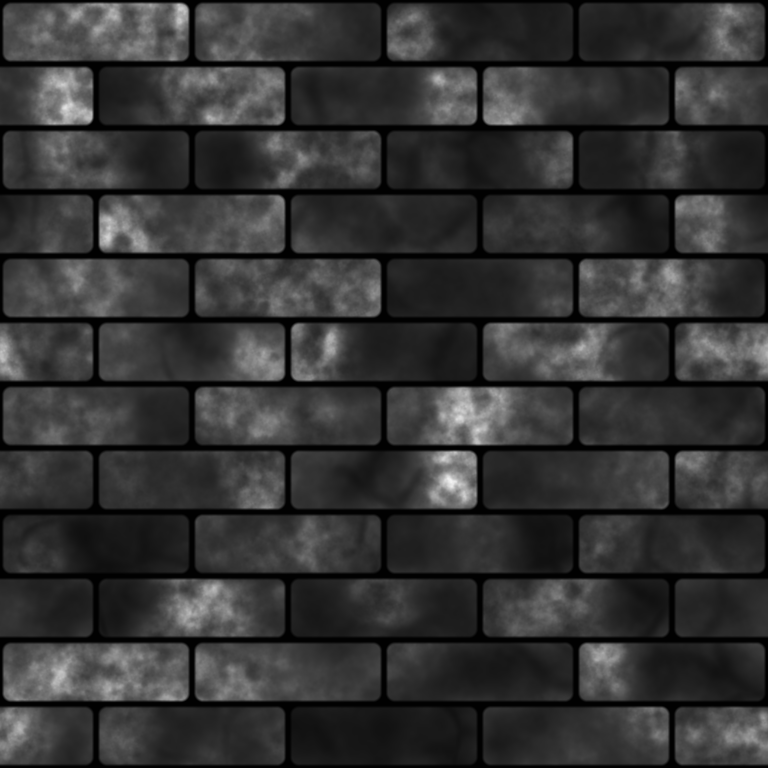
Reproduce this texture procedurally as a WebGL 2 fragment shader.

```glsl
#version 300 es
precision highp float;
// Dark grey brick wall in running bond, with cloudy, faintly creased faces and black joints.

#define BRICKS vec2(4.0, 12.0)   // repeats across and down
#define JOINT 0.0078             // joint width
#define CORNER 0.0105            // corner radius
#define SOFTNESS 0.0024          // half width of the edge fade
#define BASE_GREY 0.222
#define MORTAR_GREY 0.004
#define BRICK_VARIATION 0.42     // tone range between bricks
#define CLOUD_CONTRAST 2.5
#define GRAIN_CONTRAST 1.5
#define CLOUD_SCALE 11.0
#define CREASE_SCALE 11.0
#define CREASE_DEPTH 0.26

uniform vec2 u_resolution;
out vec4 fragColor;

vec2 hash2(vec2 p) {
    vec3 q = fract(p.xyx * vec3(0.1031, 0.1030, 0.0973));
    q += dot(q, q.yzx + 33.33);
    return fract((q.xx + q.yz) * q.zy);
}

float valueNoise(vec2 p) {
    vec2 cell = floor(p), f = fract(p);
    f = f * f * f * (f * (f * 6.0 - 15.0) + 10.0);
    float low = mix(hash2(cell).x, hash2(cell + vec2(1, 0)).x, f.x);
    float high = mix(hash2(cell + vec2(0, 1)).x, hash2(cell + vec2(1, 1)).x, f.x);
    return mix(low, high, f.y);
}

float fbm(vec2 p) {
    float sum = 0.0, weight = 0.5;
    for (int i = 0; i < 4; i++) {
        sum += weight * valueNoise(p);
        p = mat2(1.6, 1.2, -1.2, 1.6) * p + 17.3;
        weight *= 0.5;
    }
    return sum / 0.9375;
}

// Gap between the nearest and second nearest cell point: zero on cell borders.
float cellBorder(vec2 p) {
    vec2 cell = floor(p);
    float nearest = 9.0, second = 9.0;
    for (int y = -1; y <= 1; y++) {
        for (int x = -1; x <= 1; x++) {
            vec2 neighbour = cell + vec2(x, y);
            float d = length(neighbour + hash2(neighbour + 5.7) - p);
            second = min(second, max(nearest, d));
            nearest = min(nearest, d);
        }
    }
    return second - nearest;
}

float roundedBox(vec2 p, vec2 halfSize, float radius) {
    vec2 q = abs(p) - halfSize + radius;
    return length(max(q, 0.0)) + min(max(q.x, q.y), 0.0) - radius;
}

// Grey of a brick face; the seed moves each brick to its own patch of noise.
float faceGrey(vec2 uv, vec2 brick) {
    vec2 seed = hash2(brick + 3.1);
    vec2 p = uv + floor(seed * 61.0);
    vec2 cloudPoint = p * CLOUD_SCALE;
    float cloud = 0.65 * valueNoise(cloudPoint) + 0.35 * fbm(cloudPoint * 1.7 + 8.0);
    float grain = fbm(p * CLOUD_SCALE * 4.0);
    float tone = BRICK_VARIATION * (hash2(brick + 41.0).y - 0.5);
    tone += CLOUD_CONTRAST * (cloud - 0.5);
    tone += GRAIN_CONTRAST * (grain - 0.5) * smoothstep(0.3, 0.8, cloud);

    // Bent cell borders leave soft, uneven dark creases.
    vec2 bend = vec2(valueNoise(p * 14.0 + 2.0), valueNoise(p * 14.0 + 29.0)) - 0.5;
    float border = cellBorder(p * CREASE_SCALE + 0.7 * bend);
    float crease = 1.0 - smoothstep(0.0, 0.38, border);
    crease *= smoothstep(0.2, 0.75, valueNoise(p * 9.0 + 53.0));
    return BASE_GREY * exp(tone) * (1.0 - CREASE_DEPTH * crease);
}

void main() {
    vec2 uv = gl_FragCoord.xy / u_resolution;

    // Even courses from the bottom are shifted by half a brick.
    vec2 grid = uv * BRICKS;
    grid.x += 0.5 * (1.0 - mod(floor(grid.y), 2.0));
    vec2 brick = floor(grid);
    vec2 local = (fract(grid) - 0.5) / BRICKS;

    float edge = roundedBox(local, 0.5 / BRICKS - 0.5 * JOINT, CORNER);
    float fade = max(SOFTNESS, 0.7 / min(u_resolution.x, u_resolution.y));
    float coverage = 1.0 - smoothstep(-fade, fade, edge);

    // Wrapping the column keeps the seed equal on both sides of the canvas.
    brick.x = mod(brick.x, BRICKS.x);
    float grey = mix(MORTAR_GREY, faceGrey(local, brick), coverage);
    fragColor = vec4(vec3(grey), 1.0);
}
```
